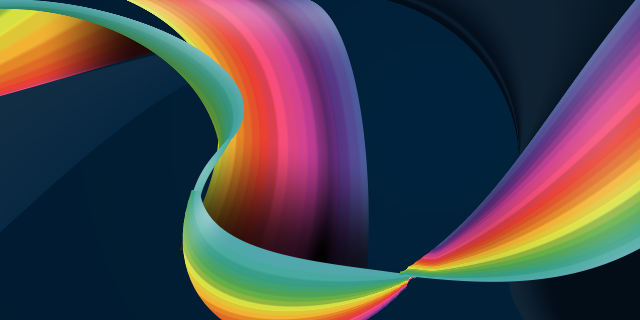
A Shadertoy shader for this background:

```glsl
// Glossy rainbow ribbon twisting across a dark navy backdrop with faint ghost ribbons.

const vec2 CANVAS = vec2(768.0, 384.0); // design units, origin at lower left

const vec3 NAVY  = vec3(0.005, 0.125, 0.220);
const vec3 SLATE = vec3(0.075, 0.180, 0.265);
const vec3 INK   = vec3(0.012, 0.050, 0.095);

// Hue stops from cyan through yellow and red to slate blue
const vec3 HUES[10] = vec3[10](
    vec3(0.36, 0.72, 0.75), vec3(0.20, 0.60, 0.50), vec3(0.36, 0.66, 0.27),
    vec3(0.93, 0.90, 0.25), vec3(0.95, 0.55, 0.16), vec3(0.90, 0.24, 0.17),
    vec3(0.95, 0.30, 0.50), vec3(0.76, 0.24, 0.58), vec3(0.37, 0.19, 0.53),
    vec3(0.30, 0.37, 0.62));

float hash(float n) { return fract(sin(n * 91.7) * 4375.5); }

float bump(float x, float center, float width) {
    float d = (x - center) / width;
    return exp(-d * d);
}

float cross2(vec2 a, vec2 b) { return a.x * b.y - a.y * b.x; }

// Cubic Bezier weights; an edge is a matrix of four control points
vec4 bezier(float t) {
    float u = 1.0 - t;
    return vec4(u * u * u, 3.0 * u * u * t, 3.0 * u * t * t, t * t * t);
}

// Ruled surface between two edges: returns (across, along, coverage)
vec3 ribbon(vec2 p, mat4x2 edgeA, mat4x2 edgeB, float pixel) {
    const float STEPS = 36.0;
    vec3 hit = vec3(0.0);
    float previous = 0.0;
    for (float i = 0.0; i <= STEPS; i++) {
        vec4 w = bezier(i / STEPS);
        vec2 a = edgeA * w;
        float side = cross2(p - a, edgeB * w - a);
        if (side * previous < 0.0) {
            float t = (i - 1.0 + previous / (previous - side)) / STEPS;
            w = bezier(t);
            a = edgeA * w;
            vec2 span = edgeB * w - a;
            float s = dot(p - a, span) / max(dot(span, span), 1e-4);
            float inside = min(s, 1.0 - s) * length(span);
            float cover = clamp(inside / pixel + 0.5, 0.0, 1.0);
            if (cover > hit.z) hit = vec3(clamp(s, 0.0, 1.0), t, cover);
        }
        previous = side;
    }
    return hit;
}

// Stepped rainbow with slight brightness changes between bands
vec3 rainbow(float hue) {
    float k = hue * 2.6;
    float band = floor(k);
    float blend = smoothstep(0.6, 1.0, fract(k));
    float h = clamp((band + blend + 0.3) / 2.6, 0.0, 8.99);
    int i = int(h);
    float tone = mix(hash(band), hash(band + 1.0), blend);
    return mix(HUES[i], HUES[i + 1], fract(h)) * (0.93 + 0.1 * tone);
}

// Lay a lit, shaded rainbow strip over the base colour
vec3 paint(vec3 base, float cover, float hue, float light, float shade) {
    vec3 color = mix(rainbow(hue), vec3(1.0), light) * (1.0 - shade);
    return mix(base, color, cover);
}

vec3 backdrop(vec2 p, float pixel) {
    vec3 color = NAVY * (0.88 + 0.2 * bump(length(p - vec2(520.0, 230.0)), 0.0, 260.0));

    // Pale swath at the left
    vec3 r = ribbon(p, mat4x2(-10, 274, 60, 284, 130, 304, 210, 324),
                       mat4x2(-10, 96, 70, 169, 150, 244, 235, 289), pixel);
    color = mix(color, mix(SLATE, NAVY * 1.15, r.x * 0.6 + r.y * 0.3), r.z);

    // Dark curl at the upper right
    r = ribbon(p, mat4x2(440, 389, 560, 369, 620, 274, 622, 199),
                  mat4x2(775, 404, 740, 344, 670, 254, 625, 194), pixel);
    vec3 curl = mix(INK, SLATE * 0.75, smoothstep(0.08, 0.4, r.x));
    curl += SLATE * 0.35 * bump(r.x, 0.09, 0.025);
    color = mix(color, mix(curl, INK, 0.6 * smoothstep(0.6, 1.0, r.x)), r.z);

    // Dark fold at the lower right
    r = ribbon(p, mat4x2(610, 49, 612, 24, 625, 4, 640, -16),
                  mat4x2(790, 104, 790, 64, 790, 24, 790, -16), pixel);
    return mix(color, mix(SLATE * 0.8, INK, smoothstep(0.0, 0.3, r.x)), r.z);
}

void mainImage(out vec4 fragColor, in vec2 fragCoord) {
    vec2 p = fragCoord / iResolution.xy * CANVAS;
    float pixel = CANVAS.y / iResolution.y;
    vec3 color = backdrop(p, pixel);

    // Broad hanging fold in the centre
    vec3 r = ribbon(p, mat4x2(90, 404, 260, 364, 310, 244, 215, 84),
                       mat4x2(365, 386, 430, 374, 450, 184, 440, 54), pixel);
    float shade = 0.8 * smoothstep(0.66, 0.98, r.y) + 0.2 * bump(r.x, 0.74, 0.06);
    color = paint(color, r.z, 2.6 + 6.4 * pow(r.x, 0.8), 0.28 * bump(r.y, 0.17, 0.14), shade);

    // Underside at the upper left, fading into shadow
    r = ribbon(p, mat4x2(-10, 266, 50, 282, 115, 302, 190, 322),
                  mat4x2(-10, 378, 70, 376, 140, 359, 188, 327), pixel);
    float hue = 6.3 - 4.0 * pow(r.x, 0.4) * (1.0 - 0.7 * r.y);
    color = paint(color, r.z, hue, 0.0, 0.85 * smoothstep(0.25, 0.9, r.y));

    // Teal upper curl
    r = ribbon(p, mat4x2(-10, 384, 150, 394, 370, 294, 266, 204),
                  mat4x2(-10, 373, 120, 379, 250, 309, 264, 202), pixel);
    color = paint(color, r.z, r.x * mix(0.8, 2.6, r.y), 0.25 * bump(r.y, 0.5, 0.2) * (1.0 - r.x), 0.2 * r.x);

    // Narrow neck of the twist
    r = ribbon(p, mat4x2(274, 218, 258, 199, 238, 182, 229, 144),
                  mat4x2(277, 216, 262, 189, 244, 169, 240, 144), pixel);
    color = paint(color, r.z, 0.8 * r.x, 0.25 * bump(r.y, 0.6, 0.4), 0.0);

    // Lower sweep, opening from cyan to violet
    r = ribbon(p, mat4x2(240, 154, 250, 74, 400, 69, 500, 53),
                  mat4x2(230, 156, 170, -10, 370, -100, 498, 50), pixel);
    color = paint(color, r.z, (1.5 + 7.5 * r.y) * pow(r.x, 1.5), 0.4 * bump(r.y, 0.12, 0.1) * (1.0 - 0.6 * r.x), 0.0);

    // Rising fan at the right, opening out of a teal tip
    r = ribbon(p, mat4x2(478, 54, 580, 42, 690, 34, 790, 99),
                  mat4x2(480, 58, 600, 129, 660, 264, 775, 399), pixel);
    hue = 9.0 * pow(r.x, 0.85) * mix(0.3, 1.0, smoothstep(0.0, 0.15, r.y));
    color = paint(color, r.z, hue, 0.12 * bump(r.y, 0.85, 0.2), 0.2 * bump(r.y, 0.3, 0.2) * r.x);

    fragColor = vec4(color, 1.0);
}
```
